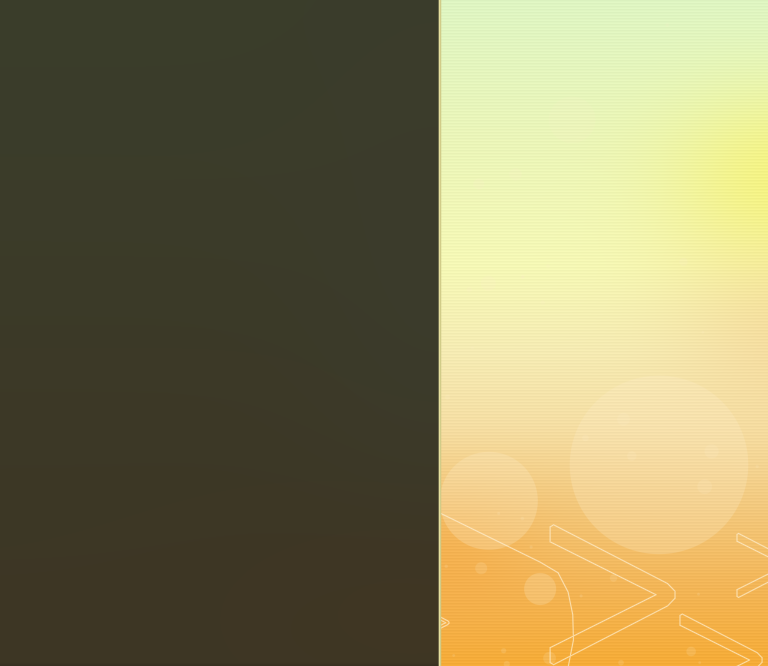
This background is drawn by a Shadertoy shader. Its source:

```glsl
// Draws a dark side panel beside a striped mint-to-orange gradient with bubbles and chevron outlines.

// Layout, in units of canvas height
const float PANEL_EDGE = 0.6587;
const float TRIM_END = 0.6625;
const float STRIPE_COUNT = 222.0;
const float STRIPE_DEPTH = 0.016;
const float LINE_WIDTH = 0.0016;
const float LINE_OPACITY = 0.72;
const int SPECK_COUNT = 34;

// Palette
const vec3 PANEL_TOP = vec3(0.228, 0.238, 0.166);
const vec3 PANEL_BOTTOM = vec3(0.238, 0.212, 0.142);
const vec3 PANEL_COOL = vec3(0.232, 0.232, 0.172);
const vec3 PANEL_WARM = vec3(0.250, 0.208, 0.135);
const vec3 TRIM_LIGHT = vec3(0.94, 0.92, 0.66);
const vec3 TRIM_SHADE = vec3(0.79, 0.77, 0.50);
const vec3 GLOW_YELLOW = vec3(0.96, 0.95, 0.48);
const vec3 GLOW_PEACH = vec3(0.96, 0.84, 0.60);
const vec3 GLOW_ORANGE = vec3(0.96, 0.67, 0.27);
const vec3 BUBBLE = vec3(0.98, 0.92, 0.78);
const vec3 LINE = vec3(1.0, 0.95, 0.84);

// Vertical gradient, bottom to top
const int STOPS = 8;
const float STOP_Y[STOPS] = float[](0.0, 0.12, 0.25, 0.36, 0.47, 0.60, 0.78, 1.0);
const vec3 STOP_COLOR[STOPS] = vec3[](
    vec3(0.96, 0.67, 0.21), vec3(0.95, 0.71, 0.34), vec3(0.95, 0.79, 0.50),
    vec3(0.96, 0.87, 0.64), vec3(0.96, 0.92, 0.70), vec3(0.96, 0.97, 0.71),
    vec3(0.92, 0.96, 0.72), vec3(0.87, 0.96, 0.76));

// Upper half of a chevron outline, and one large rounded stroke
const vec2 CHEVRON[7] = vec2[](
    vec2(1.514, 0.0), vec2(0.0, 0.757), vec2(0.0, 0.97), vec2(0.05, 1.0),
    vec2(1.68, 0.16), vec2(1.786, 0.05), vec2(1.786, 0.0));
const vec2 SWEEP[7] = vec2[](
    vec2(0.660, 0.230), vec2(0.811, 0.156), vec2(0.838, 0.140), vec2(0.853, 0.111),
    vec2(0.860, 0.077), vec2(0.861, 0.039), vec2(0.853, -0.002));

float hash(float n) { return fract(sin(n * 12.9898) * 43758.547); }

float glow(vec2 p, vec2 center, vec2 radius) {
    vec2 d = (p - center) / radius;
    return exp(-dot(d, d));
}

float segmentDistance(vec2 p, vec2 a, vec2 b) {
    vec2 ab = b - a;
    return length(p - a - ab * clamp(dot(p - a, ab) / dot(ab, ab), 0.0, 1.0));
}

float pathDistance(vec2 p, vec2 path[7]) {
    float d = 1e3;
    for (int i = 0; i < 6; i++) d = min(d, segmentDistance(p, path[i], path[i + 1]));
    return d;
}

float chevronDistance(vec2 p, vec2 origin, float size) {
    vec2 q = (p - origin) / size;
    return pathDistance(vec2(q.x, abs(q.y)), CHEVRON) * size;
}

float disc(vec2 p, vec2 center, float radius, float aa) {
    return 1.0 - smoothstep(-aa, aa, length(p - center) - radius);
}

vec3 skyColor(vec2 p) {
    vec3 color = STOP_COLOR[0];
    for (int i = 1; i < STOPS; i++) {
        float t = clamp((p.y - STOP_Y[i - 1]) / (STOP_Y[i] - STOP_Y[i - 1]), 0.0, 1.0);
        color = mix(color, STOP_COLOR[i], t);
    }
    color = mix(color, GLOW_PEACH, 0.75 * glow(p, vec2(1.20, 0.50), vec2(0.18, 0.16)));
    color = mix(color, GLOW_YELLOW, 0.85 * glow(p, vec2(1.18, 0.73), vec2(0.17, 0.13)));
    return mix(color, GLOW_ORANGE, 0.65 * glow(p, vec2(0.66, 0.15), vec2(0.15, 0.10)));
}

vec3 panelColor(vec2 p) {
    vec3 color = mix(PANEL_BOTTOM, PANEL_TOP, smoothstep(0.0, 1.0, p.y));
    color = mix(color, PANEL_COOL, 0.8 * glow(p, vec2(0.66, 0.62), vec2(0.20, 0.38)));
    color = mix(color, PANEL_WARM, 0.7 * glow(p, vec2(0.62, 0.08), vec2(0.30, 0.16)));
    return color * mix(0.9, 1.0, smoothstep(0.0, 0.006, p.y));
}

void mainImage(out vec4 fragColor, in vec2 fragCoord) {
    vec2 p = fragCoord / iResolution.y;
    float aa = 0.75 / iResolution.y;
    vec3 color = skyColor(p);

    // Large bubbles
    color = mix(color, BUBBLE, 0.27 * disc(p, vec2(0.9895, 0.302), 0.134, aa));
    color = mix(color, BUBBLE, 0.27 * disc(p, vec2(0.734, 0.248), 0.0735, aa));
    color = mix(color, BUBBLE, 0.24 * disc(p, vec2(0.811, 0.1156), 0.024, aa));
    color = mix(color, BUBBLE, 0.12 * disc(p, vec2(0.859, 0.820), 0.035, aa));

    // Scattered specks, denser near the bottom
    for (int i = 0; i < SPECK_COUNT; i++) {
        float n = float(i) + 1.0;
        vec2 center = vec2(mix(0.67, 1.15, hash(n)), pow(hash(n + 51.3), 2.2));
        float radius = mix(0.002, 0.012, pow(hash(n + 97.1), 2.0));
        color = mix(color, BUBBLE, 0.16 * disc(p, center, radius, aa));
    }

    // Fine horizontal stripes
    color += STRIPE_DEPTH * sin(6.28318 * STRIPE_COUNT * p.y);

    // Thin outlines
    float d = pathDistance(p, SWEEP);
    d = min(d, chevronDistance(p, vec2(0.826, 0.107), 0.105));
    d = min(d, chevronDistance(p, vec2(1.1066, 0.151), 0.048));
    d = min(d, chevronDistance(p, vec2(1.021, 0.009), 0.069));
    d = min(d, chevronDistance(p, vec2(0.642, 0.065), 0.018));
    float stroke = 1.0 - smoothstep(-aa, aa, d - 0.5 * LINE_WIDTH);
    color = mix(color, LINE, LINE_OPACITY * stroke);

    // Trim and dark panel
    vec3 trim = mix(TRIM_LIGHT, TRIM_SHADE, smoothstep(PANEL_EDGE, TRIM_END, p.x));
    color = mix(trim, color, smoothstep(-aa, aa, p.x - TRIM_END));
    color = mix(panelColor(p), color, smoothstep(-aa, aa, p.x - PANEL_EDGE));
    fragColor = vec4(color, 1.0);
}
```
